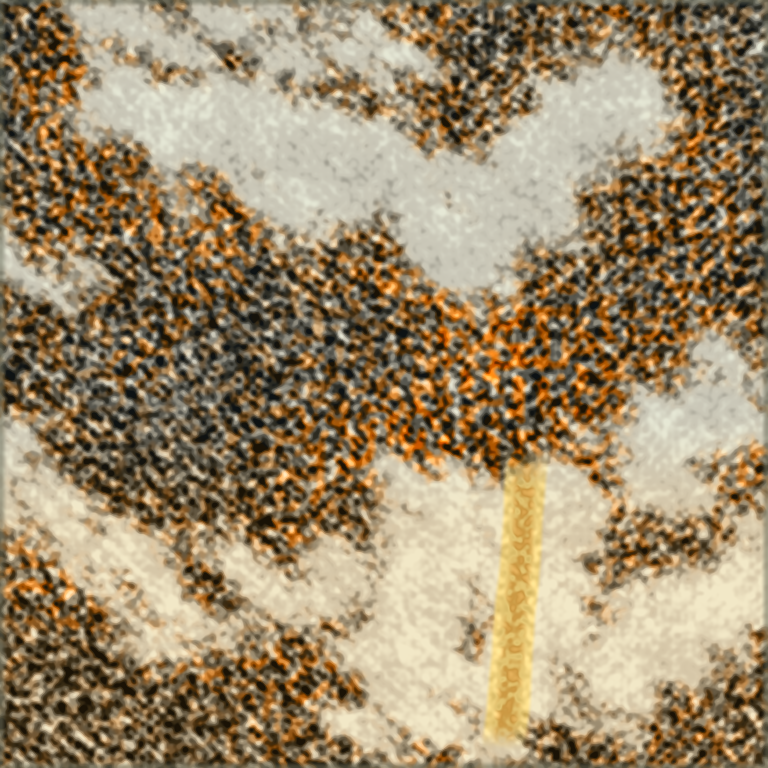
Write a Shadertoy shader that draws this texture.

```glsl
const vec3 SHADOW = vec3(0.10, 0.07, 0.02);
const vec3 UMBER = vec3(0.22, 0.17, 0.08);
const vec3 TAUPE = vec3(0.39, 0.34, 0.25);
const vec3 STONE = vec3(0.61, 0.55, 0.44);
const vec3 SAND = vec3(0.84, 0.78, 0.66);
const vec3 CREAM = vec3(0.95, 0.91, 0.78);
const vec3 YELLOW = vec3(0.96, 0.82, 0.43);
const vec3 OCHRE = vec3(0.70, 0.47, 0.13);
const vec3 RIM = vec3(0.42, 0.43, 0.36);
const vec3 RUST_SHIFT = vec3(0.20, 0.00, -0.17);
const vec3 COOL_SHIFT = vec3(-0.05, 0.00, 0.06);

const float GRAIN_FREQ = 82.0;
const float GRAIN_DARK = 0.80;
const float GRAIN_PALE = 0.17;
const float DARK_TONE = 0.37;
const float PALE_TONE = 0.83;
const float EDGE_SOFTNESS = 0.045;
const float WEAVE_FREQ = 96.0;
const float BAND_WIDTH = 0.031;

// Pale clearings: capsules given as start and end, with radii
const int CLEARINGS = 10;
const vec4 SPINE[CLEARINGS] = vec4[](
    vec4(0.17, 0.88, 0.54, 0.73), vec4(0.60, 0.69, 0.80, 0.85),
    vec4(0.55, 0.30, 0.54, 0.10), vec4(0.70, 0.32, 0.67, 0.10),
    vec4(0.97, 0.48, 0.85, 0.40), vec4(0.80, 0.13, 0.97, 0.25),
    vec4(0.00, 0.40, 0.24, 0.20), vec4(0.35, 0.25, 0.44, 0.23),
    vec4(0.00, 0.69, 0.05, 0.64), vec4(0.14, 0.98, 0.52, 0.93));
const float RADIUS[CLEARINGS] = float[](
    0.085, 0.085, 0.095, 0.075, 0.075, 0.085, 0.050, 0.040, 0.030, 0.035);

vec2 gradientAt(vec2 cell) {
    float h = fract(sin(dot(cell, vec2(127.1, 311.7))) * 43758.55);
    return vec2(cos(6.2832 * h), sin(6.2832 * h));
}

float gradientNoise(vec2 p) {
    vec2 i = floor(p), f = fract(p);
    vec2 u = f * f * f * (f * (f * 6.0 - 15.0) + 10.0);
    vec2 e = vec2(1.0, 0.0);
    float a = dot(gradientAt(i), f);
    float b = dot(gradientAt(i + e.xy), f - e.xy);
    float c = dot(gradientAt(i + e.yx), f - e.yx);
    float d = dot(gradientAt(i + e.xx), f - e.xx);
    return mix(mix(a, b, u.x), mix(c, d, u.x), u.y);
}

float fbm(vec2 p) {
    float sum = 0.0, amp = 1.0;
    for (int i = 0; i < 4; i++) {
        sum += amp * gradientNoise(p);
        p = mat2(1.6, 1.2, -1.2, 1.6) * p + 7.3;
        amp *= 0.5;
    }
    return sum;
}

// Noise stretched along a direction
float streaks(vec2 p, vec2 dir, vec2 freq) {
    dir = normalize(dir);
    return gradientNoise(vec2(dot(p, dir), dot(p, vec2(-dir.y, dir.x))) * freq);
}

float capsule(vec2 p, vec2 a, vec2 b) {
    vec2 ab = b - a;
    return length(p - a - ab * clamp(dot(p - a, ab) / dot(ab, ab), 0.0, 1.0));
}

float clearingDistance(vec2 p) {
    float d = 1.0;
    for (int i = 0; i < CLEARINGS; i++)
        d = min(d, capsule(p, SPINE[i].xy, SPINE[i].zw) - RADIUS[i]);
    return d;
}

vec3 toneRamp(float t) {
    vec3 c = mix(SHADOW, UMBER, smoothstep(0.00, 0.18, t));
    c = mix(c, TAUPE, smoothstep(0.18, 0.37, t));
    c = mix(c, STONE, smoothstep(0.37, 0.58, t));
    c = mix(c, SAND, smoothstep(0.58, 0.80, t));
    return mix(c, CREAM, smoothstep(0.80, 1.00, t));
}

void mainImage(out vec4 fragColor, in vec2 fragCoord) {
    vec2 uv = fragCoord / iResolution.xy;

    // Ragged layout of clearings and dark masses
    vec2 warp = vec2(fbm(uv * 7.0), fbm(uv * 7.0 + 31.0));
    float d = clearingDistance(uv + 0.055 * warp);
    d += 0.06 * streaks(uv, vec2(1.0, -0.8), vec2(9.0, 26.0)) + 0.025 * fbm(uv * 24.0);
    float pale = smoothstep(EDGE_SOFTNESS, -EDGE_SOFTNESS, d);
    float fringe = exp(-pow((d - 0.025) / 0.04, 2.0));

    // Crossed diagonal grain
    float falling = streaks(uv, vec2(1.0, -0.85), vec2(0.55, 1.15) * GRAIN_FREQ);
    float rising = streaks(uv + 3.0, vec2(1.0, 0.9), vec2(0.60, 1.15) * GRAIN_FREQ);
    float side = smoothstep(0.50, 0.85, uv.x);
    float grain = mix(falling, rising, 0.35 + 0.25 * side) * 1.25
                + 0.55 * gradientNoise(uv * GRAIN_FREQ * 1.3);
    float weave = sin(6.2832 * WEAVE_FREQ * uv.x) + 0.5 * sin(6.2832 * WEAVE_FREQ * uv.y);

    // Tone
    float cream = smoothstep(0.48, 0.30, uv.y);
    float tone = mix(DARK_TONE, PALE_TONE + 0.08 * cream, pale);
    tone += grain * mix(GRAIN_DARK, GRAIN_PALE, pale);
    tone += 0.13 * fbm(uv * 11.0) + 0.008 * weave;
    vec3 col = toneRamp(tone);

    // Rust in the grain, cool grey in the open areas
    float ember = exp(-dot((uv - vec2(0.66, 0.47)) * vec2(4.5, 8.0), (uv - vec2(0.66, 0.47)) * vec2(4.5, 8.0)));
    float patches = smoothstep(-0.25, 0.45, fbm(uv * 6.0 + 13.0));
    float speck = smoothstep(-0.25, 0.35, gradientNoise(uv * GRAIN_FREQ * 0.75 + 50.0));
    float rust = (1.0 - pale) * speck * (0.25 + 0.75 * patches + 0.5 * fringe + 1.0 * ember);
    float midtone = smoothstep(0.05, 0.35, tone) * smoothstep(1.15, 0.65, tone);
    col += RUST_SHIFT * rust * midtone;
    col += COOL_SHIFT * (1.0 - cream) * (1.0 - 0.6 * fringe) * smoothstep(0.5, 0.0, rust);

    // Yellow upright band with a braided core
    float offset = abs(uv.x - mix(0.653, 0.688, uv.y / 0.40) - 0.004 * warp.x);
    float span = smoothstep(0.02, 0.06, uv.y) * smoothstep(0.42, 0.36, uv.y);
    float band = span * smoothstep(BAND_WIDTH, BAND_WIDTH * 0.75, offset);
    float core = span * smoothstep(0.020, 0.007, offset) * smoothstep(-0.25, 0.3, grain + 0.1);
    col = mix(col, YELLOW + 0.20 * grain, 0.75 * band);
    col = mix(col, OCHRE + 0.25 * grain, 0.75 * core);

    // Thin dull rim
    vec2 border = min(uv, 1.0 - uv);
    col = mix(col, RIM, 0.55 * smoothstep(0.010, 0.001, min(border.x, border.y)));
    fragColor = vec4(clamp(col, 0.0, 1.0), 1.0);
}
```
